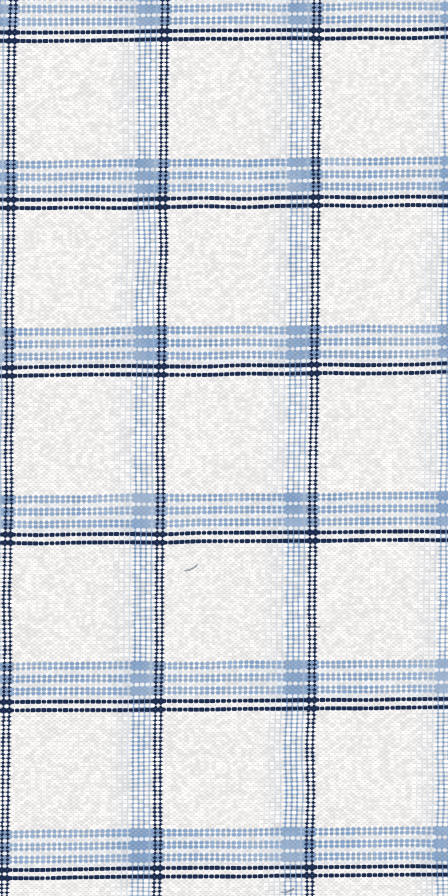
This texture is drawn by a Shadertoy shader. Its source:

```glsl
// Woven cotton check: blue bands and paired navy threads on an off-white ground.

// Layout, in canvas widths (y runs downward from the top edge)
const vec2 TILE = vec2(0.340, 0.3737);       // size of one check
const vec2 ORIGIN = vec2(0.250, 0.3586);     // start of the coloured stripes
const vec2 TILT = vec2(0.009, 0.008);        // skew of warp and weft
const vec2 THREADS = vec2(28.0, 40.0);       // threads per check

// Dash half sizes, in thread cells
const vec2 WEFT_DASH = vec2(0.34, 0.34);
const vec2 WARP_DASH = vec2(0.24, 0.32);
const float NAVY_SWELL = 0.08;               // extra size of navy dashes

// Wear
const float WOBBLE = 0.35;                   // thread wander, in cells
const float SHADE_VARIATION = 0.07;
const float FADE = 0.30;                     // uneven dye
const int FIBRES = 3;
const int SAMPLES = 3;                       // supersampling per axis

const vec3 GROUND = vec3(0.965, 0.960, 0.955);
const vec3 GAP = vec3(0.76, 0.76, 0.76);
const vec3 BLUE = vec3(0.45, 0.585, 0.755);
const vec3 NAVY = vec3(0.11, 0.17, 0.30);
const vec3 FIBRE = vec3(0.42, 0.46, 0.52);

float hash(vec2 p) {
    vec3 h = fract(vec3(p.xyx) * 0.1031);
    h += dot(h, h.yzx + 33.33);
    return fract((h.x + h.y) * h.z);
}

float noise(vec2 p) {
    vec2 i = floor(p), f = fract(p);
    f = f * f * (3.0 - 2.0 * f);
    return mix(mix(hash(i), hash(i + vec2(1, 0)), f.x),
               mix(hash(i + vec2(0, 1)), hash(i + vec2(1, 1)), f.x), f.y);
}

// Dye level of a thread: 0 undyed, up to 1 blue, 2 navy
float warpDye(float thread) {
    float k = mod(thread, THREADS.x);
    if (k < 4.0) return 0.06 + 0.07 * k;
    if (k < 8.0) return k == 7.0 ? 0.75 : 1.0;
    return k < 10.0 ? 2.0 : 0.0;
}

float weftDye(float thread) {
    float k = mod(thread, THREADS.y);
    if (k < 9.0) return mod(k, 3.0) == 2.0 ? 0.15 : 0.95;
    return (k == 9.0 || k == 11.0) ? 2.0 : 0.0;
}

vec3 dyeColor(float dye, float fade) {
    vec3 pale = mix(GROUND, BLUE, min(dye, 1.0) * (1.0 - fade));
    return mix(pale, NAVY, max(dye - 1.0, 0.0));
}

// Coverage of one soft-cornered dash
float dash(vec2 d, vec2 halfSize, float soft) {
    vec2 edge = abs(d) - halfSize;
    float dist = length(max(edge + 0.1, 0.0)) - 0.1;
    return 1.0 - smoothstep(-soft, soft, dist);
}

vec3 cloth(vec2 p, float pixel) {
    // Thread space, with skew and slight wander
    vec2 q = p - ORIGIN + TILT * vec2(p.y - 1.0, p.x - 0.5);
    q *= THREADS / TILE;
    q += WOBBLE * (vec2(noise(p * 9.0), noise(p * 11.0 + 40.0)) - 0.5);
    float soft = max(0.07, 0.5 * pixel * THREADS.y / TILE.y);

    // Weft dashes sit on integer cells, warp dashes half a cell away
    vec2 weftCell = floor(q + 0.5), warpCell = floor(q);
    float weft = weftDye(weftCell.y), warp = warpDye(warpCell.x);
    float fade = FADE * noise(p * vec2(23.0, 17.0) + 7.0);
    vec3 weftColor = dyeColor(weft, fade);
    vec3 warpColor = dyeColor(warp, fade);

    // Uneven yarn: each dash has its own shade and thickness
    float weftRand = hash(weftCell + 211.0);
    float warpRand = hash(warpCell + 503.0);
    vec2 weftSize = WEFT_DASH + NAVY_SWELL * step(1.5, weft) + 0.1 * (weftRand - 0.5);
    vec2 warpSize = WARP_DASH + NAVY_SWELL * step(1.5, warp) + 0.1 * (warpRand - 0.5);
    weftColor *= 1.0 + SHADE_VARIATION * (weftRand - 0.5);
    warpColor *= 1.0 + SHADE_VARIATION * (warpRand - 0.5);

    // Gaps take a little of both threads
    vec3 color = mix(GAP, 0.5 * (weftColor + warpColor), 0.55);
    color = mix(color, warpColor, dash(q - warpCell - 0.5, warpSize, soft));
    return mix(color, weftColor, dash(q - weftCell, weftSize, soft));
}

// Short stray fibres lying on the cloth
float fibres(vec2 p, float pixel) {
    float cover = 0.0;
    for (int i = 0; i < FIBRES; i++) {
        float id = float(i) + 3.0;
        vec2 center = vec2(hash(vec2(id, 1.0)), 2.0 * hash(vec2(id, 2.0)));
        float angle = 1.6 * (hash(vec2(id, 3.0)) - 0.5);
        vec2 d = mat2(cos(angle), sin(angle), -sin(angle), cos(angle)) * (p - center);
        d.y += 12.0 * d.x * d.x;
        d.x -= clamp(d.x, -0.014, 0.014);
        cover = max(cover, 1.0 - smoothstep(0.001, 0.001 + pixel, length(d)));
    }
    return cover;
}

void mainImage(out vec4 fragColor, in vec2 fragCoord) {
    float pixel = 1.0 / iResolution.x, n = float(SAMPLES);
    vec3 color = vec3(0.0);
    for (int i = 0; i < SAMPLES * SAMPLES; i++) {
        vec2 offset = (vec2(i % SAMPLES, i / SAMPLES) + 0.5) / n - 0.5;
        vec2 p = vec2(fragCoord.x, iResolution.y - fragCoord.y) + offset;
        color += cloth(p * pixel, pixel / n);
    }
    vec2 p = vec2(fragCoord.x, iResolution.y - fragCoord.y) * pixel;
    color = mix(color / (n * n), FIBRE, 0.6 * fibres(p, pixel));
    fragColor = vec4(color, 1.0);
}
```
